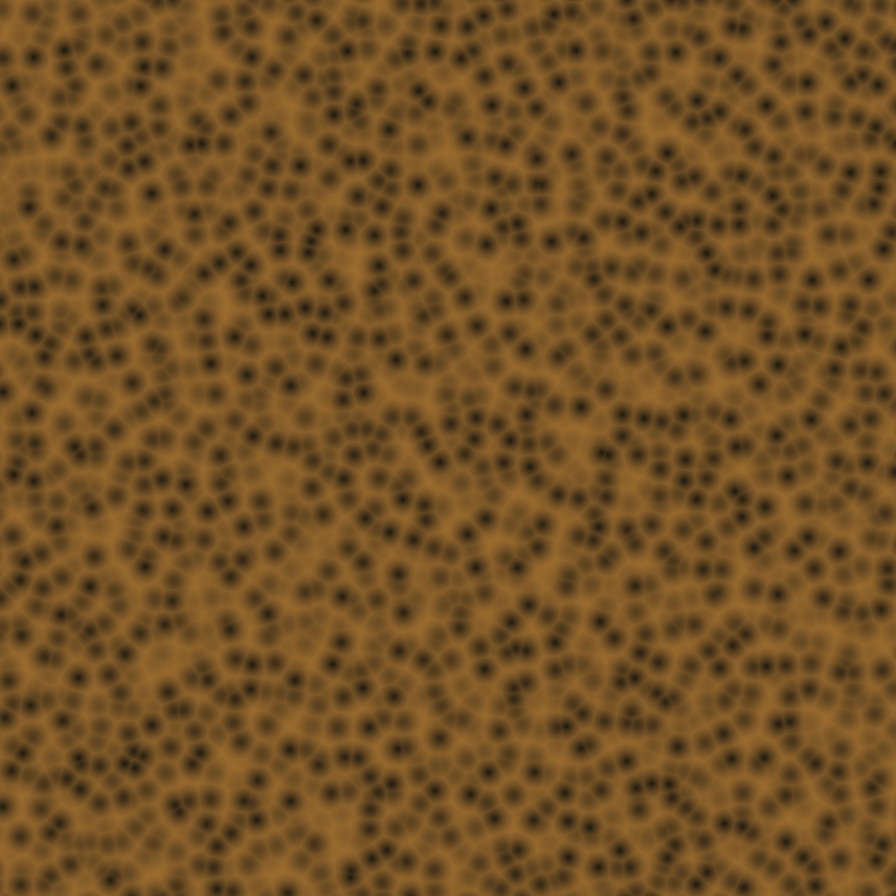
Give the GLSL for this texture, as a WebGL 2 fragment shader.

```glsl
#version 300 es
precision highp float;
// Brown pitted surface: a flat slice through 3D cellular noise, dark pits of varied depth.

#define CELLS 40.0                      // cells across the canvas
#define SLICE_DEPTH 7.3                 // height of the slice through the cells
#define PIT_COLOR vec3(0.100, 0.088, 0.056)
#define RIDGE_COLOR vec3(0.605, 0.419, 0.181)
#define CURVE 0.74                      // how much the slope flattens towards ridges

uniform vec2 u_resolution;
out vec4 fragColor;

// Integer hash: three independent values in 0..1 for each cell
vec3 hashCell(ivec3 cell) {
    uvec3 v = uvec3(cell + 64) * 1664525u + 1013904223u;
    v.x += v.y * v.z;
    v.y += v.z * v.x;
    v.z += v.x * v.y;
    v ^= v >> 16u;
    v.x += v.y * v.z;
    v.y += v.z * v.x;
    v.z += v.x * v.y;
    return vec3(v >> 8u) / 16777216.0;
}

// Distance to the nearest scattered point
float nearestPoint(vec3 p) {
    ivec3 home = ivec3(floor(p));
    float nearestSq = 9.0;
    for (int z = -1; z <= 1; z++) {
        for (int y = -1; y <= 1; y++) {
            for (int x = -1; x <= 1; x++) {
                ivec3 cell = home + ivec3(x, y, z);
                vec3 offset = vec3(cell) + hashCell(cell) - p;
                nearestSq = min(nearestSq, dot(offset, offset));
            }
        }
    }
    return sqrt(nearestSq);
}

void main() {
    vec2 uv = gl_FragCoord.xy / min(u_resolution.x, u_resolution.y);
    float dist = min(nearestPoint(vec3(uv * CELLS, SLICE_DEPTH)), 1.15);

    // Concave ramp from pit to ridge
    float height = dist * (1.0 + CURVE - CURVE * dist);
    fragColor = vec4(mix(PIT_COLOR, RIDGE_COLOR, height), 1.0);
}
```
